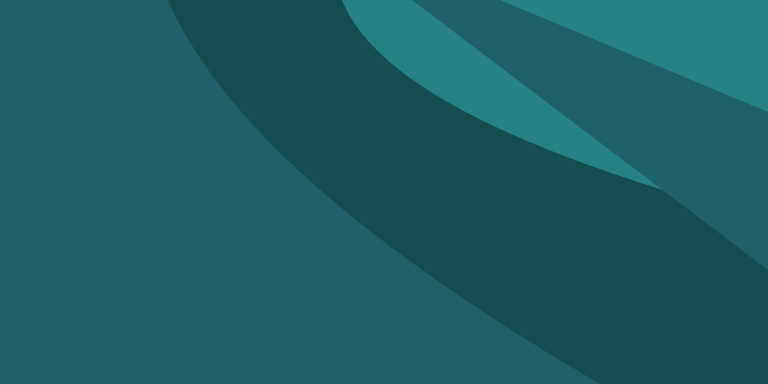
A WebGL 2 fragment shader for this background:

```glsl
#version 300 es
precision highp float;
// Flat teal background with two sweeping curved bands and two diagonal wedges.

uniform vec2 u_resolution;
out vec4 fragColor;

const vec3 MID_TEAL = vec3(0.118, 0.380, 0.400);
const vec3 DARK_TEAL = vec3(0.080, 0.305, 0.310);
const vec3 BRIGHT_TEAL = vec3(0.145, 0.510, 0.518);

// Cubic edge: x position at a given depth below the top; k holds rising powers.
float edgeX(float depth, vec4 k) {
    return k.x + depth * (k.y + depth * (k.z + depth * k.w));
}

// Derivative of the edge position with respect to depth.
float edgeSlope(float depth, vec4 k) {
    return k.y + depth * (2.0 * k.z + depth * 3.0 * k.w);
}

// Smooth coverage of the region to the right of an edge.
float rightOf(vec2 p, vec4 k, float pixel) {
    float slope = edgeSlope(p.y, k);
    float dist = (p.x - edgeX(p.y, k)) / sqrt(1.0 + slope * slope);
    return clamp(dist / pixel + 0.5, 0.0, 1.0);
}

vec3 paint(vec3 base, vec3 colour, vec2 p, vec4 edge, float pixel) {
    return mix(base, colour, rightOf(p, edge, pixel));
}

void main() {
    // Canvas-height units, with y measured down from the top edge.
    float pixel = 1.0 / u_resolution.y;
    vec2 p = gl_FragCoord.xy * pixel;
    p.y = 1.0 - p.y;

    // Edge coefficients, from left to right.
    vec4 outerCurve = vec4(0.4375, 0.4336, 0.7969, -0.1055);
    vec4 innerCurve = vec4(0.8906, 0.400, 2.143, 0.941);
    vec4 steepLine = vec4(1.0729, 1.3185, 0.0, 0.0);
    vec4 shallowLine = vec4(1.3021, 2.393, 0.0, 0.0);

    // Layers, back to front.
    vec3 colour = MID_TEAL;
    colour = paint(colour, DARK_TEAL, p, outerCurve, pixel);
    colour = paint(colour, BRIGHT_TEAL, p, innerCurve, pixel);
    colour = paint(colour, MID_TEAL, p, steepLine, pixel);
    colour = paint(colour, BRIGHT_TEAL, p, shallowLine, pixel);

    fragColor = vec4(colour, 1.0);
}
```
